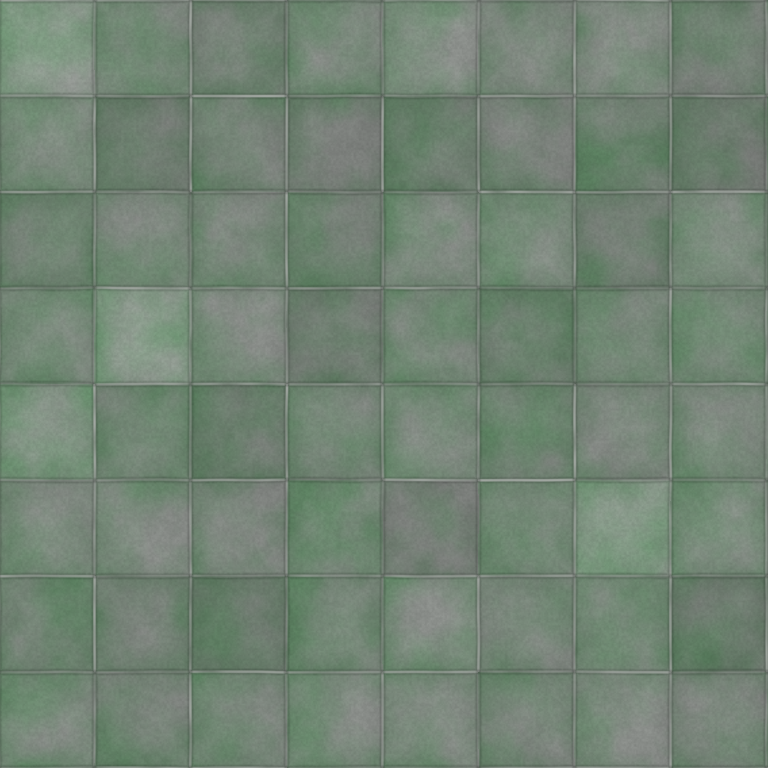
Give the GLSL for this pattern, as a WebGL 2 fragment shader.

```glsl
#version 300 es
precision highp float;
// Square glazed tiles in grey and sage green, eight by eight, with thin pale joints.
// Each tile draws its own tone and cloud offset from a hash; value noise makes
// the green stains and the fine grain, and distance to the joints shades the rims.

#define TILES 8.0
#define JOINT_HALF_WIDTH 0.013
#define RIM_WIDTH 0.042
#define RIM_DARKNESS 0.16
#define TONE_SPREAD 0.13
#define STAIN_CONTRAST 1.25
#define GRAIN 0.055
#define GREY vec3(0.515, 0.530, 0.515)
#define GREEN vec3(0.365, 0.510, 0.385)
#define JOINT_COLOR vec3(0.645, 0.665, 0.645)

uniform vec2 u_resolution;
out vec4 fragColor;

float hash(vec2 p) {
    vec3 q = fract(vec3(p.xyx) * 0.1031);
    q += dot(q, q.yzx + 33.33);
    return fract((q.x + q.y) * q.z);
}

float valueNoise(vec2 p) {
    vec2 cell = floor(p);
    vec2 f = fract(p);
    f = f * f * (3.0 - 2.0 * f);
    float low = mix(hash(cell), hash(cell + vec2(1, 0)), f.x);
    float high = mix(hash(cell + vec2(0, 1)), hash(cell + vec2(1, 1)), f.x);
    return mix(low, high, f.y);
}

float fbm(vec2 p) {
    float sum = 0.0;
    float amplitude = 0.533;
    for (int i = 0; i < 4; i++) {
        sum += amplitude * valueNoise(p);
        p = p * 2.03 + 17.3;
        amplitude *= 0.5;
    }
    return sum;
}

// Cloudy glaze of one tile; local runs from 0 to 1 across it
vec3 glaze(vec2 tile, vec2 local) {
    vec2 offset = 60.0 * vec2(hash(tile + 11.0), hash(tile + 47.0));
    float cloud = fbm(local * 2.3 + offset) - 0.5;
    vec2 centered = local - 0.5;
    float border = smoothstep(0.2, 0.52, max(abs(centered.x), abs(centered.y)));

    // Green gathers at the border, mostly to the left
    float green = 0.37 + STAIN_CONTRAST * cloud + 0.16 * border - 0.22 * centered.x;
    green += 0.32 * (hash(tile + 83.0) - 0.5);
    vec3 color = mix(GREY, GREEN, clamp(green, 0.0, 1.0));

    // A few tiles stand out lighter than the rest
    float tone = hash(tile + 29.0);
    float light = 1.0 + TONE_SPREAD * (tone - 0.5) + 0.10 * smoothstep(0.86, 0.98, tone);
    light += 0.10 * (fbm(local * 3.5 + offset + 25.0) - 0.5);
    light -= 0.05 * border;
    return color * light;
}

// Pale strength of one joint segment, with wear along its length
float jointStrength(vec2 segment, float along) {
    float strength = mix(0.35, 1.0, hash(segment));
    return strength * (0.75 + 0.5 * (valueNoise(vec2(along * 5.0, segment.x + segment.y * 7.0)) - 0.5));
}

void main() {
    vec2 p = gl_FragCoord.xy / u_resolution * TILES;
    vec2 pixel = TILES / u_resolution;
    p.x += 0.014;

    // Slight wobble keeps the joints from being perfectly straight
    vec2 wobble = vec2(valueNoise(p.yx * 3.0), valueNoise(p * 3.0 + 40.0)) - 0.5;
    vec2 q = p + 0.008 * wobble;
    vec2 tile = floor(q);
    vec2 local = q - tile;
    vec2 line = round(q);
    vec2 gap = abs(q - line);

    vec3 color = glaze(tile, local);

    // Grain at two fine scales
    float grain = 0.6 * valueNoise(p * 38.0) + 0.4 * valueNoise(p * 71.0 + 9.0) - 0.5;
    color *= 1.0 + 2.0 * GRAIN * grain;

    // Dark rims beside the joints
    vec2 rim = 1.0 - smoothstep(vec2(JOINT_HALF_WIDTH), vec2(RIM_WIDTH) + 0.5 * pixel, gap);
    color *= 1.0 - RIM_DARKNESS * max(rim.x, rim.y);

    // Pale joints, softened over about a pixel
    vec2 blur = 0.6 * pixel + 0.004;
    vec2 joint = 1.0 - smoothstep(JOINT_HALF_WIDTH - blur, JOINT_HALF_WIDTH + blur, gap);
    joint.x *= jointStrength(vec2(line.x, tile.y) + 130.0, p.y);
    joint.y *= jointStrength(vec2(tile.x, line.y) + 210.0, p.x);
    color = mix(color, JOINT_COLOR, clamp(max(joint.x, joint.y), 0.0, 1.0));

    // Small dark notches where joints cross
    float crossing = 1.0 - smoothstep(0.01, 0.04, length(gap));
    color *= 1.0 - 0.18 * crossing;

    fragColor = vec4(color, 1.0);
}
```
